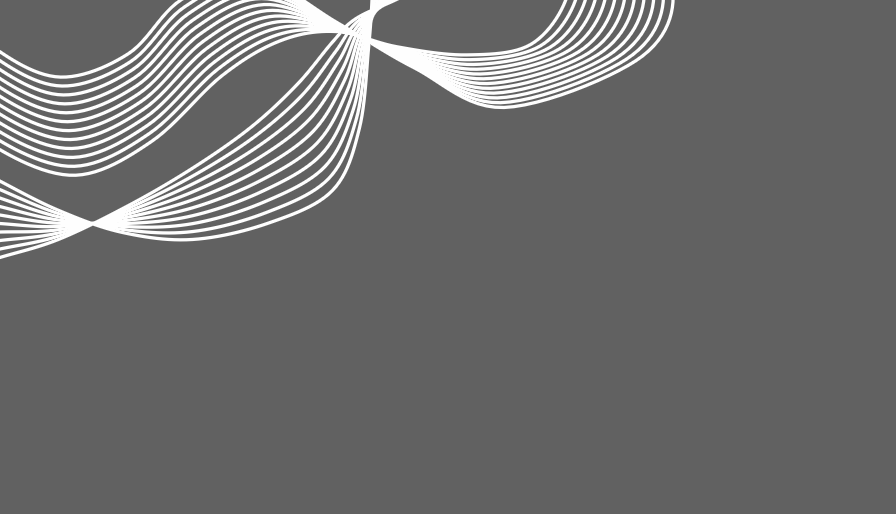
This background is drawn by a Shadertoy shader. Its source:

```glsl
// Two twisting ribbons of fine white lines on a plain grey ground.

// Each entry holds one knot of a ribbon's two edges: first edge xy, second edge zw.
// Canvas units: 768 wide, 440 high, y measured down from the top.
const vec4 upperRibbon[12] = vec4[12](
    vec4(-45, 0, -45, 85), vec4(-2, 43, -2, 127), vec4(52, 66, 65, 150),
    vec4(110, 46, 130, 121), vec4(155, 0, 190, 65), vec4(215, -22, 240, 35),
    vec4(290, 20, 288, 27), vec4(355, 58, 340, 40), vec4(432, 92, 400, 47),
    vec4(545, 52, 455, 38), vec4(577, -3, 486, -3), vec4(545, -60, 484, -50));

const vec4 lowerRibbon[12] = vec4[12](
    vec4(-50, 128, -50, 236), vec4(-2, 154, -2, 221), vec4(50, 180, 50, 205),
    vec4(105, 199, 110, 176), vec4(165, 205, 165, 144), vec4(230, 191, 215, 109),
    vec4(285, 163, 255, 72), vec4(308, 110, 285, 36), vec4(316, 40, 305, 16),
    vec4(319, -3, 343, -2), vec4(320, -40, 380, -22), vec4(321, -80, 420, -40));

float segmentDistance(vec2 p, vec2 a, vec2 b) {
    vec2 ab = b - a, ap = p - a;
    return length(ap - ab * clamp(dot(ap, ab) / dot(ab, ab), 0.0, 1.0));
}

// Catmull-Rom curve from b to c, for both edges at once
vec4 spline(vec4 a, vec4 b, vec4 c, vec4 d, float t) {
    return b + 0.5 * t * (c - a + t * (2.0 * a - 5.0 * b + 4.0 * c - d
             + t * (3.0 * (b - c) + d - a)));
}

// Distance to the nearest of the lines blended between the two edges
float ribbonDistance(vec2 p, vec4 knots[12], int lineCount) {
    const int steps = 12;
    float nearest = 1e4;
    for (int i = 1; i < 10; i++) {
        vec4 start = knots[i];
        for (int s = 1; s <= steps; s++) {
            vec4 end = spline(knots[i - 1], knots[i], knots[i + 1], knots[i + 2],
                              float(s) / float(steps));
            // Skip slices of the ribbon that cannot reach this point
            vec2 low = min(min(start.xy, start.zw), min(end.xy, end.zw)) - 4.0;
            vec2 high = max(max(start.xy, start.zw), max(end.xy, end.zw)) + 4.0;
            if (all(greaterThan(p, low)) && all(lessThan(p, high))) {
                for (int n = 0; n < lineCount; n++) {
                    float blend = float(n) / float(lineCount - 1);
                    nearest = min(nearest, segmentDistance(p,
                        mix(start.xy, start.zw, blend), mix(end.xy, end.zw, blend)));
                }
            }
            start = end;
        }
    }
    return nearest;
}

void mainImage(out vec4 fragColor, in vec2 fragCoord) {
    vec2 uv = fragCoord / iResolution.xy;
    vec2 p = vec2(uv.x, 1.0 - uv.y) * vec2(768, 440);
    float pixel = 768.0 / iResolution.x;

    float d = min(ribbonDistance(p, upperRibbon, 12),
                  ribbonDistance(p, lowerRibbon, 10));

    // Antialiased strokes over the ground
    float stroke = clamp((1.4 - d) / pixel + 0.5, 0.0, 1.0);
    fragColor = vec4(mix(vec3(0.38), vec3(0.995), stroke), 1.0);
}
```
